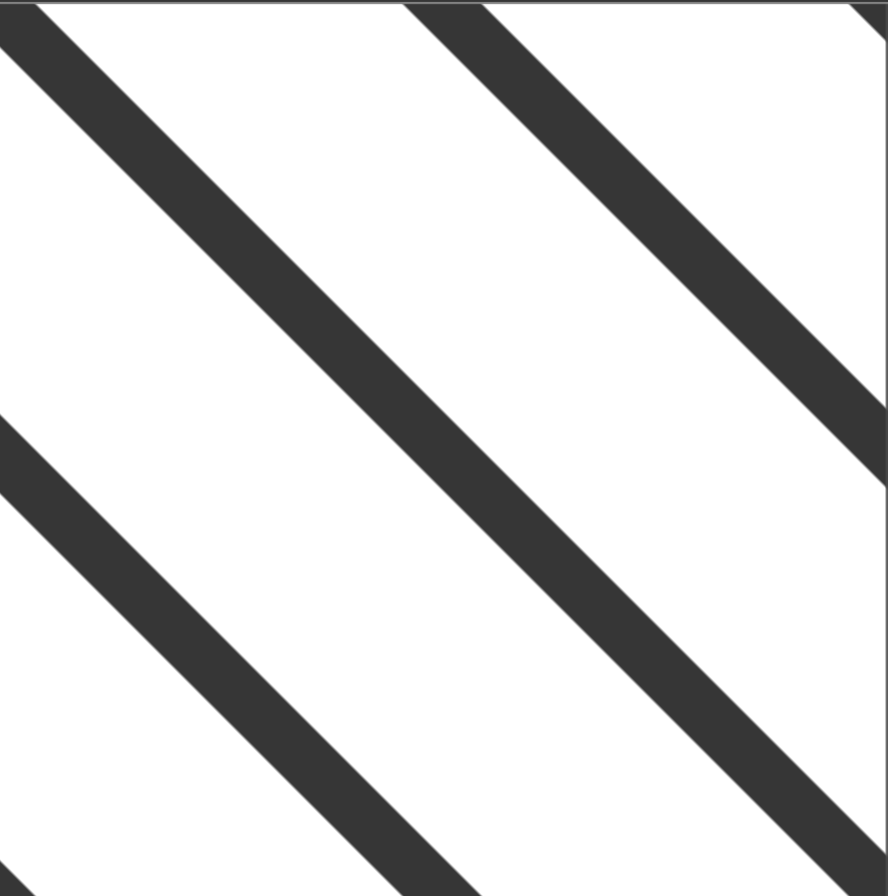
This pattern is drawn by a WebGL 1 fragment shader. Its source:

```glsl
precision highp float;

uniform vec2 u_resolution;

// Coverage of diagonal bands falling from left to right
float diagonalBands(vec2 p, float period, float halfWidth, float soft) {
  float offset = 1.0 - p.y - p.x - 0.0088;
  float distanceToBand = abs(mod(offset + 0.5 * period, period) - 0.5 * period);
  return 1.0 - smoothstep(halfWidth - soft, halfWidth + soft, distanceToBand);
}

void main() {
  float pixel = 1.0 / u_resolution.y;
  vec2 p = gl_FragCoord.xy * pixel;

  // White ground with dark bands
  float bands = diagonalBands(p, 0.498, 0.0441, max(0.0028, 1.2 * pixel));
  vec3 color = mix(vec3(1.0), vec3(0.21), bands);

  // Thin grey rule along the right side
  float fromRight = u_resolution.x * pixel - p.x;
  float rightRule = 1.0 - smoothstep(0.001, 0.004, fromRight);
  color = mix(color, vec3(mix(0.36, 0.28, bands)), rightRule);

  // Dark rule along the top, fading through grey
  float fromTop = 1.0 - p.y;
  float topShade = mix(0.21, 0.51, smoothstep(0.0015, 0.0025, fromTop));
  float topRule = 1.0 - smoothstep(0.0035, 0.0055, fromTop);
  color = mix(color, vec3(topShade), topRule);

  gl_FragColor = vec4(color, 1.0);
}
```
